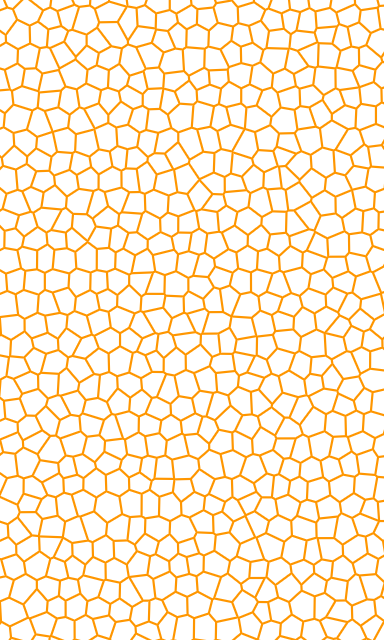
Reproduce this pattern procedurally as a WebGL 2 fragment shader.

```glsl
#version 300 es
precision highp float;
// Draws an irregular net of thin orange cell walls on white.

uniform vec2 u_resolution;
out vec4 fragColor;

const vec3 PAPER = vec3(1.0);
const vec3 ORANGE = vec3(1.0, 0.59, 0.0);
const float CELLS_ACROSS = 18.8;
const float JITTER = 0.6;       // spread of the seeds, in cells
const float WALL_WIDTH = 0.107; // in cells

vec2 hash2(vec2 p) {
    vec2 q = vec2(dot(p, vec2(127.1, 311.7)), dot(p, vec2(269.5, 183.3)));
    return fract(sin(q) * 43758.5453);
}

// Seed of a grid cell: every other row is shifted by half a cell.
vec2 seedPoint(vec2 cell, float jitter) {
    float stagger = 0.5 * mod(cell.y, 2.0) - 0.25;
    return cell + 0.5 + vec2(stagger, 0.0) + jitter * (hash2(cell) - 0.5);
}

// Grid cell whose seed lies closest to p.
vec2 nearestCell(vec2 p, float jitter) {
    vec2 home = floor(p);
    vec2 best = home;
    float bestDist = 1e3;
    for (int y = -2; y <= 2; y++) {
        for (int x = -2; x <= 2; x++) {
            vec2 cell = home + vec2(x, y);
            float dist = distance(p, seedPoint(cell, jitter));
            if (dist < bestDist) {
                bestDist = dist;
                best = cell;
            }
        }
    }
    return best;
}

// Exact distance from p to the nearest wall between two seeds.
float wallDistance(vec2 p, float jitter) {
    vec2 home = nearestCell(p, jitter);
    vec2 seed = seedPoint(home, jitter);
    float wall = 1e3;
    for (int y = -2; y <= 2; y++) {
        for (int x = -2; x <= 2; x++) {
            if (x == 0 && y == 0) continue;
            vec2 other = seedPoint(home + vec2(x, y), jitter);
            vec2 middle = 0.5 * (seed + other);
            wall = min(wall, dot(middle - p, normalize(other - seed)));
        }
    }
    return wall;
}

// Coverage of a line, softened over one pixel.
float lineMask(float dist, float width, float pixel) {
    return clamp((0.5 * width - dist) / pixel + 0.5, 0.0, 1.0);
}

void main() {
    float pixel = CELLS_ACROSS / u_resolution.x;
    vec2 p = gl_FragCoord.xy * pixel;
    float wall = lineMask(wallDistance(p, JITTER), WALL_WIDTH, pixel);
    fragColor = vec4(mix(PAPER, ORANGE, wall), 1.0);
}
```
